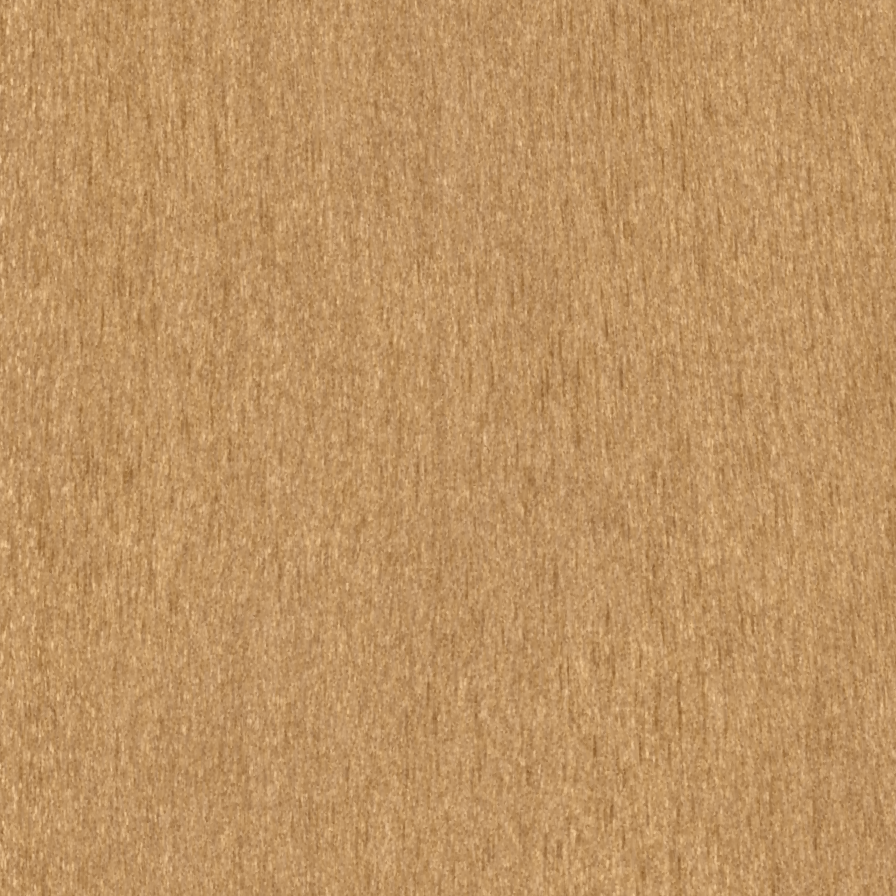
Give the GLSL for this texture, as a Shadertoy shader.

```glsl
// Pale golden-brown wood veneer with fine vertical pores and bright flecks.

const vec3 HONEY = vec3(0.744, 0.576, 0.384);      // average wood colour
const vec3 TONE_AXIS = vec3(1.0, 1.06, 1.04);      // direction from dark to light
const vec3 WARM_AXIS = vec3(0.35, 0.1, -0.8);      // direction from grey to golden

// Three random values per lattice cell
vec3 hash3(vec2 cell, float seed) {
    vec3 p = fract(vec3(cell.xyx + seed * 17.3) * vec3(0.1031, 0.1030, 0.0973));
    p += dot(p, p.yxz + 33.33);
    return fract((p.xxy + p.yzz) * p.zyx);
}

// Cellular noise: x = distance to the nearest seed, y = its random value
vec2 cellular(vec2 p, float seed) {
    vec2 base = floor(p);
    vec2 nearest = vec2(9.0, 0.0);
    for (int j = -1; j <= 1; j++) {
        for (int i = -1; i <= 1; i++) {
            vec2 cell = base + vec2(i, j);
            vec3 rnd = hash3(cell, seed);
            float d = length(cell + rnd.xy - p);
            if (d < nearest.x) nearest = vec2(d, rnd.z);
        }
    }
    return nearest;
}

// Soft grains, both lighter and darker, in the range -0.5 to 0.5
float grains(vec2 p, vec2 density, float seed) {
    vec2 c = cellular(p * density, seed);
    return (c.y - 0.5) * smoothstep(0.85, 0.2, c.x);
}

// Sparse dashes of one sign, in the range 0 to 1
float dashes(vec2 p, vec2 density, float share, float seed) {
    vec2 c = cellular(p * density, seed);
    return smoothstep(1.0 - share, 1.0, c.y) * smoothstep(0.7, 0.15, c.x);
}

// Layered sines: smooth drifting patches, about -1 to 1
float patches(vec2 p, float seed) {
    float sum = 0.0;
    float gain = 0.5;
    for (int i = 0; i < 4; i++) {
        sum += gain * sin(p.x + seed + 1.3 * sin(p.y * 0.8 + seed * 2.1));
        p = mat2(0.8, 0.6, -0.6, 0.8) * p * 1.8;
        seed += 2.7;
        gain *= 0.65;
    }
    return sum;
}

// Bend the fibres: gentle sway, with a lean on the right side
vec2 bendGrain(vec2 uv) {
    float lean = -0.07 * smoothstep(0.45, 0.9, uv.x);
    float sway = 0.005 * sin(uv.y * 5.0 + uv.x * 4.0) + 0.001 * sin(uv.y * 23.0 + uv.x * 31.0);
    return vec2(uv.x - lean * (uv.y - 0.5) + sway, uv.y);
}

vec3 wood(vec2 uv) {
    vec2 p = bendGrain(uv);
    float figure = patches(uv * vec2(9.0, 5.0), 1.0);
    float drift = patches(uv * vec2(13.0, 3.0), 4.0);

    // Regions: streaky heart, shiny left edge, rippled lower right
    float streaky = 0.85 + 0.25 * figure + 0.3 * smoothstep(0.25, 0.0, abs(uv.x - 0.68));
    float shiny = 0.8 + 0.2 * drift + 0.5 * smoothstep(0.15, 0.0, uv.x);
    float rippled = smoothstep(0.75, 1.0, uv.x) * smoothstep(0.65, 0.3, uv.y);
    float ripple = sin(uv.y * 150.0 + 4.0 * sin(uv.x * 55.0) + 3.0 * drift);

    // Broad tone and long fibres
    float tone = 0.006 * drift + 0.005 * figure + 0.006 * rippled * ripple;
    tone += 0.030 * grains(p, vec2(60.0, 3.0), 1.0);
    tone += 0.060 * streaky * grains(p, vec2(190.0, 13.0), 2.0);

    // Short grains and fine speckle
    tone += 0.08 * grains(p, vec2(260.0, 75.0), 3.0);
    tone += 0.16 * grains(p, vec2(350.0, 260.0), 4.0);

    // Dark pores and bright flecks
    tone -= 0.085 * streaky * dashes(p, vec2(230.0, 24.0), 0.4, 5.0);
    tone += 0.115 * shiny * dashes(p, vec2(290.0, 85.0), 0.45, 6.0);

    float warmth = 0.007 * figure + 0.035 * grains(p, vec2(170.0, 45.0), 7.0);
    return HONEY + TONE_AXIS * tone + WARM_AXIS * warmth;
}

void mainImage(out vec4 fragColor, in vec2 fragCoord) {
    // Average four samples per pixel for smooth edges
    vec3 color = vec3(0.0);
    for (int k = 0; k < 4; k++) {
        vec2 offset = vec2(k % 2, k / 2) * 0.5 - 0.25;
        color += wood((fragCoord + offset) / iResolution.xy);
    }
    fragColor = vec4(color * 0.25, 1.0);
}
```
